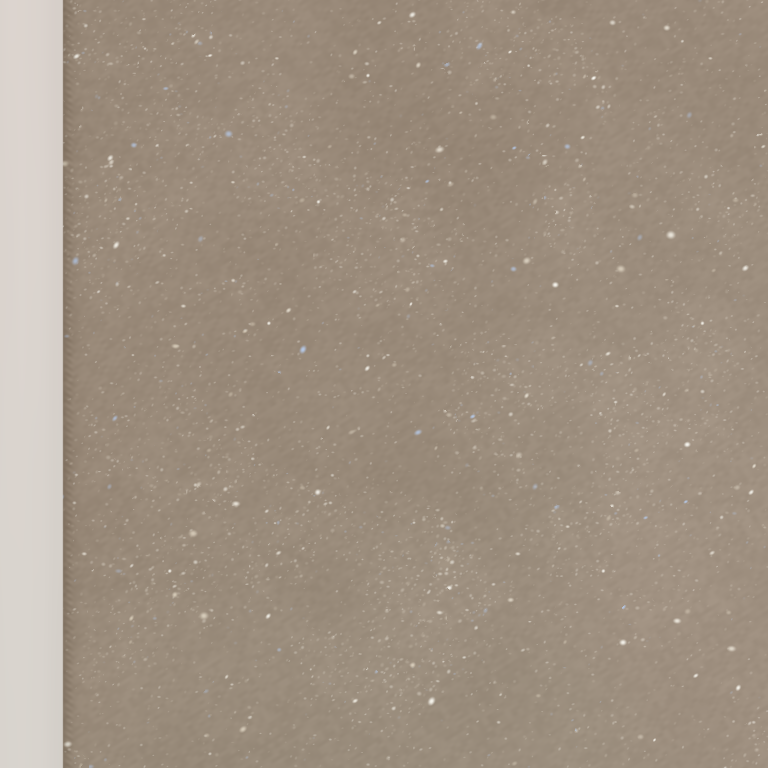
This texture is drawn by a WebGL 2 fragment shader. Its source:

```glsl
#version 300 es
precision highp float;

uniform vec2 u_resolution;
out vec4 fragColor;

const vec3 WARM_STONE = vec3(0.594, 0.532, 0.467);
const vec3 COOL_STONE = vec3(0.600, 0.551, 0.486);
const vec3 PALE_STONE = vec3(0.628, 0.566, 0.505);
const vec3 STRIP_TOP = vec3(0.860, 0.830, 0.808);
const vec3 STRIP_BOTTOM = vec3(0.850, 0.832, 0.808);
const vec3 CREAM_GLINT = vec3(0.93, 0.89, 0.81);
const vec3 WHITE_GLINT = vec3(0.98, 0.98, 0.96);
const vec3 BLUE_GLINT = vec3(0.72, 0.81, 0.95);
const float STRIP_WIDTH = 0.082;
const float SEAM_WIDTH = 0.010;
const float SEAM_SHADE = 0.10;
const float STITCH_COUNT = 110.0;
const float GRAIN_CONTRAST = 0.030;
const float FLAKE_LEAN = 0.5;

float hash(vec2 p) {
    return fract(sin(dot(p, vec2(127.1, 311.7))) * 43758.5453);
}

float valueNoise(vec2 p) {
    vec2 cell = floor(p);
    vec2 f = fract(p);
    f = f * f * (3.0 - 2.0 * f);
    float low = mix(hash(cell), hash(cell + vec2(1.0, 0.0)), f.x);
    float high = mix(hash(cell + vec2(0.0, 1.0)), hash(cell + vec2(1.0)), f.x);
    return mix(low, high, f.y);
}

float fbm(vec2 p) {
    float sum = 0.0;
    float weight = 0.5;
    for (int i = 0; i < 4; i++) {
        sum += weight * valueNoise(p);
        p = mat2(1.6, 1.2, -1.2, 1.6) * p + 7.3;
        weight *= 0.5;
    }
    return sum / 0.9375;
}

// Strongest leaning oval flake nearby: x = coverage, y = strength, z = tint
vec3 flakes(vec2 p, float count, float radius, float density, float seed) {
    vec2 home = floor(p * count);
    vec3 best = vec3(0.0);
    for (int j = -1; j <= 1; j++) {
        for (int i = -1; i <= 1; i++) {
            vec2 cell = home + vec2(i, j);
            vec2 key = cell + seed;
            if (hash(key) > density) continue;
            vec2 jitter = vec2(hash(key + 31.9), hash(key + 53.1));
            vec2 offset = p - (cell + jitter) / count;
            float angle = FLAKE_LEAN + 1.4 * (hash(key + 71.7) - 0.5);
            float c = cos(angle);
            float s = sin(angle);
            offset = mat2(c, -s, s, c) * offset;
            offset.y *= mix(1.1, 1.7, hash(key + 89.3));
            float size = radius * mix(0.6, 1.15, hash(key + 17.3));
            float coverage = 1.0 - smoothstep(0.1, 1.4, length(offset) / size);
            if (coverage > best.x) best = vec3(coverage, hash(key + 97.1), hash(key + 113.9));
        }
    }
    return best;
}

vec3 addFlakes(vec3 base, vec3 flake, float dimmest, float brightest, float blueShare) {
    vec3 glint = mix(CREAM_GLINT, WHITE_GLINT, flake.y);
    glint = mix(glint, BLUE_GLINT, step(1.0 - blueShare, flake.z));
    float strength = mix(dimmest, brightest, flake.y * flake.y);
    return mix(base, glint, flake.x * strength);
}

vec3 stone(vec2 p) {
    // Broad cloudy shifts of tone
    float cloud = fbm(p * 3.0 + 1.3);
    float cool = smoothstep(0.3, 0.9, 0.5 * (p.x + 1.0 - p.y) + 0.4 * (cloud - 0.5));
    float pale = smoothstep(0.45, 1.05, 0.65 * p.x + 0.1 * p.y + 0.8 * (cloud - 0.5) + 0.2);
    vec3 color = mix(WARM_STONE, COOL_STONE, cool);
    color = mix(color, PALE_STONE, 0.8 * pale);
    color += 0.026 * (fbm(p * 8.0 + 20.0) - 0.5);

    // Patches where dust gathers, and tight knots of glitter
    float patches = smoothstep(0.47, 0.74, fbm(p * 10.0 + 3.7));
    float knots = smoothstep(0.60, 0.78, fbm(p * 19.0 + 41.0));
    color += 0.010 * patches + 0.010 * knots;

    // Fine leaning grain
    vec2 leaning = mat2(0.85, -0.53, 0.53, 0.85) * p;
    color += GRAIN_CONTRAST * (valueNoise(leaning * vec2(130.0, 210.0)) - 0.5);

    // Dust, clustered flakes and sparse bright glints
    color = addFlakes(color, flakes(p, 150.0, 0.0023, 0.13 + 0.32 * patches, 5.0), 0.09, 0.33, 0.08);
    color = addFlakes(color, flakes(p, 105.0, 0.0029, 0.02 + 0.10 * patches + 0.26 * knots, 211.0), 0.15, 0.60, 0.15);
    color = addFlakes(color, flakes(p, 62.0, 0.0040, 0.010 + 0.16 * knots, 419.0), 0.35, 0.95, 0.35);
    color = addFlakes(color, flakes(p, 27.0, 0.0050, 0.075, 613.0), 0.65, 1.0, 0.22);

    // Shaded seam with faint stitches
    float inset = p.x - STRIP_WIDTH;
    float seam = exp(-max(inset, 0.0) / SEAM_WIDTH);
    float stitch = sin(6.28318 * (p.y * STITCH_COUNT + inset * 60.0));
    float stitchOffset = (inset - 0.008) / 0.005;
    float stitchBand = exp(-stitchOffset * stitchOffset);
    return color - SEAM_SHADE * seam + 0.020 * stitch * stitchBand;
}

vec3 strip(vec2 p) {
    vec3 color = mix(STRIP_BOTTOM, STRIP_TOP, smoothstep(0.0, 1.0, p.y));
    color += 0.008 * (valueNoise(vec2(p.x * 70.0, p.y * 3.0)) - 0.5);
    return color - 0.020 * smoothstep(0.5, 1.0, p.x / STRIP_WIDTH);
}

void main() {
    vec2 p = gl_FragCoord.xy / u_resolution.y;
    float soft = max(0.0012, 0.75 / u_resolution.y);
    float onStone = smoothstep(-soft, soft, p.x - STRIP_WIDTH);
    fragColor = vec4(mix(strip(p), stone(p), onStone), 1.0);
}
```
